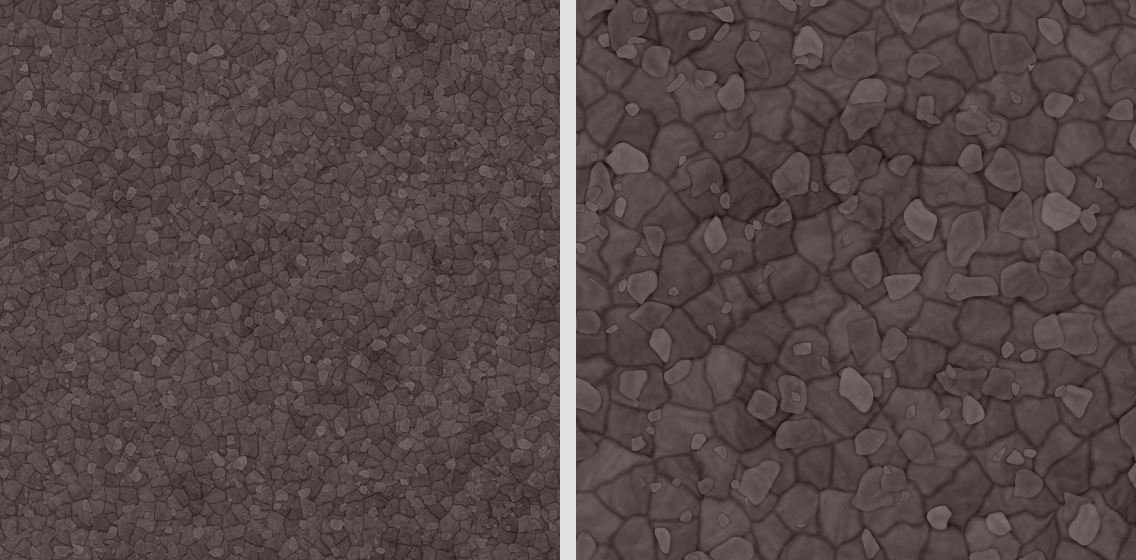
Left: the whole. Right: its middle third, enlarged.
Give the GLSL for this texture, as a Shadertoy shader.

```glsl
// Dense bed of small angular brown-grey stones: a warped Voronoi base is covered
// by three layers of scattered rounded polygons (stones, pale pebbles, chips),
// then broken up with streaks, thin cracks, dim patches and fine grain.

const vec3  TINT         = vec3(0.0, -0.061, -0.058); // offset from the red tone
const float BASE_TONE    = 0.342;
const float TONE_SPREAD  = 0.058;
const float BASE_CELLS   = 37.0;
const float CREASE_WIDTH = 0.0028;
const float CREASE_DEPTH = 0.085;
const float LIP_LIGHT    = 0.024;
const float STREAK_DEPTH = 0.060;
const float FACET_DEPTH  = 0.024;
const float CRACK_DEPTH  = 0.060;
const float PATCH_DEPTH  = 0.036;
const float GRAIN_DEPTH  = 0.050;
const int   SIDES        = 6;
const float TAU          = 6.2831853;

vec3 hash3(vec2 p) {
    vec3 q = fract(p.xyx * vec3(0.1031, 0.1030, 0.0973));
    q += dot(q, q.yxz + 33.33);
    return fract((q.xxy + q.yzz) * q.zyx);
}

float noise(vec2 p) {
    vec2 i = floor(p), f = fract(p);
    f = f * f * (3.0 - 2.0 * f);
    vec2 e = vec2(0.0, 1.0);
    return mix(mix(hash3(i).x, hash3(i + e.yx).x, f.x),
               mix(hash3(i + e.xy).x, hash3(i + e.yy).x, f.x), f.y);
}

float smoothMax(float a, float b, float k) {
    float h = max(k - abs(a - b), 0.0) / k;
    return max(a, b) + 0.25 * h * h * k;
}

vec2 rotate(vec2 p, float a) {
    return vec2(cos(a) * p.x + sin(a) * p.y, cos(a) * p.y - sin(a) * p.x);
}

// Relief on one stone: directional streaks, one ridge and a slight tilt
float stoneRelief(vec2 q, vec3 rnd) {
    vec2 r = rotate(q, TAU * rnd.z);
    float streak = noise(r * vec2(85.0, 310.0) + rnd.xy * 60.0) - 0.5;
    float facet = smoothstep(-0.0015, 0.0015, r.y + 0.3 * r.x + 0.008 * (rnd.x - 0.5)) - 0.5;
    return STREAK_DEPTH * streak + FACET_DEPTH * facet * rnd.y + dot(q, vec2(-0.5, 0.8));
}

// Irregular rounded polygon, negative inside
float stoneShape(vec2 q, vec2 id, float radius, float angle) {
    q = rotate(q, angle) * vec2(0.88, 1.15);
    float d = -radius;
    for (int k = 0; k < SIDES; k++) {
        vec3 rnd = hash3(id + 17.3 * float(k + 1));
        float a = TAU * (float(k) + 0.7 * rnd.x) / float(SIDES);
        d = smoothMax(d, dot(q, vec2(cos(a), sin(a))) - radius * mix(0.6, 1.1, rnd.y), 0.3 * radius);
    }
    return d;
}

// Voronoi stones separated by dark creases
float baseTone(vec2 p) {
    vec2 g = p * BASE_CELLS, cell = floor(g), nearest = vec2(0.0), nearestId = cell;
    float best = 9.0, border = 9.0;
    for (int j = -1; j <= 1; j++) for (int i = -1; i <= 1; i++) {
        vec2 id = cell + vec2(i, j), r = id + hash3(id).xy - g;
        if (dot(r, r) < best) { best = dot(r, r); nearest = r; nearestId = id; }
    }
    for (int j = -2; j <= 2; j++) for (int i = -2; i <= 2; i++) {
        vec2 id = cell + vec2(i, j), r = id + hash3(id).xy - g, gap = r - nearest;
        if (dot(gap, gap) > 1e-4) border = min(border, dot(0.5 * (r + nearest), normalize(gap)));
    }
    vec3 rnd = hash3(nearestId + 71.0);
    float crease = 1.0 - smoothstep(0.0, CREASE_WIDTH, border / BASE_CELLS);
    return BASE_TONE + TONE_SPREAD * (rnd.x - 0.5)
         + stoneRelief(-nearest / BASE_CELLS, rnd) - CREASE_DEPTH * crease;
}

// Lay a jittered grid of stones over the tone beneath; size is in cells
float scatter(float tone, vec2 p, float cells, float share, vec2 size, float lift, float px) {
    vec2 cell = floor(p * cells);
    for (int j = -1; j <= 1; j++) for (int i = -1; i <= 1; i++) {
        vec2 id = cell + vec2(i, j);
        vec3 place = hash3(id + cells * 3.7), look = hash3(id + cells * 9.1);
        if (place.z > share) continue;
        vec2 q = p - (id + mix(vec2(0.15), vec2(0.85), place.xy)) / cells;
        float radius = mix(size.x, size.y, look.x) / cells;
        float d = stoneShape(q, id + cells, radius, TAU * look.y);
        float rim = min(CREASE_WIDTH, 0.4 * radius);
        tone -= 0.8 * CREASE_DEPTH * (1.0 - smoothstep(0.0, rim, d)) * step(0.0, d);
        float body = BASE_TONE + lift + TONE_SPREAD * (look.z - 0.5) + stoneRelief(q, look);
        body += LIP_LIGHT * smoothstep(-1.6 * rim, -0.5 * rim, d);
        tone = mix(body, tone, smoothstep(-px, px, d));
    }
    return tone;
}

void mainImage(out vec4 fragColor, in vec2 fragCoord) {
    vec2 p = fragCoord / iResolution.y;
    float px = 0.8 / iResolution.y;

    // Wobble the outlines
    vec2 warp = vec2(noise(p * 95.0), noise(p * 95.0 + 40.0)) - 0.5;
    vec2 w = p + 0.006 * warp;

    // Stones, from large and dull to small and pale
    float cluster = smoothstep(0.35, 0.75, noise(p * 15.0 + 8.0));
    float tone = baseTone(w);
    tone = scatter(tone, w, 31.0, 0.55, vec2(0.24, 0.44), 0.008, px);
    tone = scatter(tone, w, 80.0, 0.30 * cluster, vec2(0.22, 0.40), 0.035, px);
    tone = scatter(tone, w, 27.0, 0.34, vec2(0.19, 0.34), 0.052, px);

    // Dim, finely cracked patches
    float dim = smoothstep(0.56, 0.88, 0.65 * noise(p * 9.0 + 3.0) + 0.35 * noise(p * 27.0));
    float crack = 1.0 - smoothstep(0.0, 0.10, abs(noise(rotate(p, 0.6) * vec2(110.0, 170.0)) - 0.5));
    tone -= PATCH_DEPTH * dim + CRACK_DEPTH * crack * (0.22 + 0.6 * dim);

    // Mineral grain
    tone += GRAIN_DEPTH * (0.6 * noise(p * 390.0) + 0.4 * noise(p * 190.0 + 5.0) - 0.5);
    tone += 0.02 * (noise(p * 6.0 + 20.0) - 0.5);

    fragColor = vec4(clamp(tone + TINT, 0.0, 1.0), 1.0);
}
```
